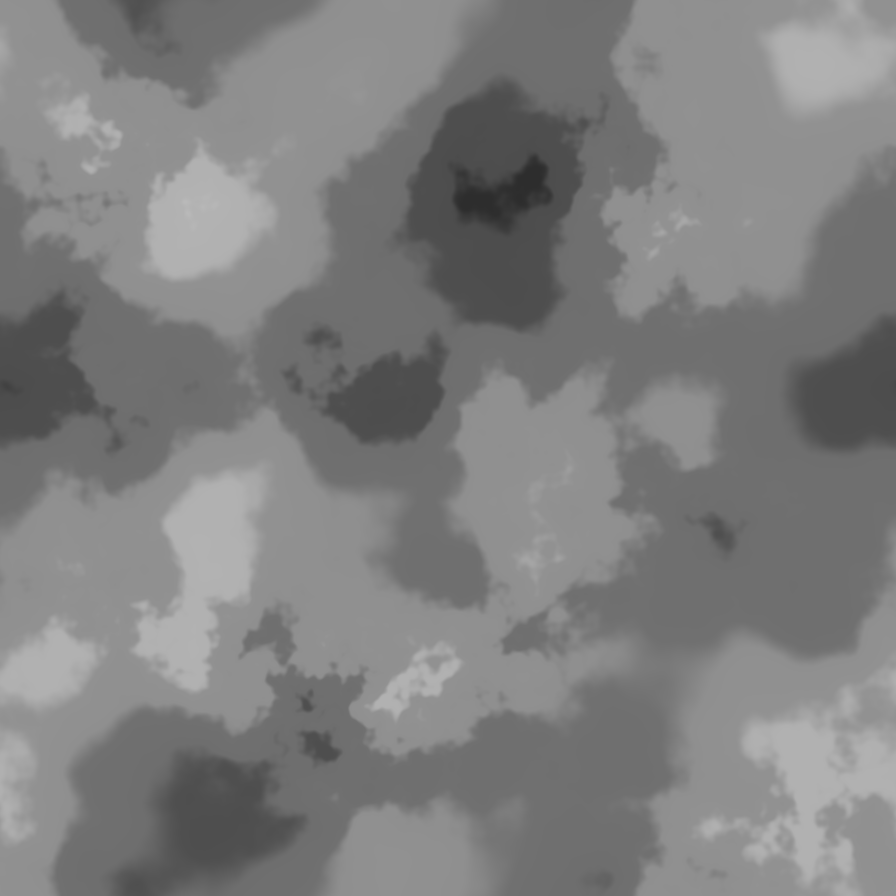
Give the GLSL for this texture map, as a WebGL 1 fragment shader.

```glsl
precision highp float;
// Seamless grey terraced clouds: wrapping gradient noise is summed over octaves
// and its height is squeezed into flat plateaus with soft steps between them.
// A slow second noise varies the roughness, so some outlines are smooth, some frayed.

uniform vec2 u_resolution;

#define BASE_CELLS 3.0      // whole cells of the coarsest octave across the tile
#define OCTAVES 6
#define ROUGHNESS 0.47      // mean amplitude ratio between octaves
#define ROUGHNESS_SWING 0.4 // local variation of that ratio
#define HEIGHT_SCALE 3.0    // noise height to terrace units
#define STEP_SOFTNESS 0.2   // half width of a step, in terrace units
#define PLATEAU_TILT 0.08   // share of the raw slope kept on the plateaus
#define MID_GREY 0.5
#define STEP_GREY 0.13      // brightness difference between two plateaus
#define SEED 7.0

const float TAU = 6.2831853;

float hash(vec2 p, float seed) {
  return fract(sin(dot(p, vec2(127.1, 311.7)) + seed * 74.7) * 43758.5453);
}

// Slope contribution of one lattice corner, wrapped to the period.
float corner(vec2 cell, vec2 offset, vec2 local, float period, float seed) {
  vec2 wrapped = floor(mod(cell + offset + 0.5, period));
  float angle = TAU * hash(wrapped, seed);
  return dot(vec2(cos(angle), sin(angle)), local - offset);
}

// Gradient noise that repeats after a whole number of cells.
float tileNoise(vec2 uv, float period, float seed) {
  vec2 shift = vec2(hash(vec2(1.0, 2.0), seed), hash(vec2(3.0, 5.0), seed));
  vec2 p = uv * period + shift;
  vec2 cell = floor(p);
  vec2 f = p - cell;
  vec2 blend = f * f * f * (f * (f * 6.0 - 15.0) + 10.0);
  float low = mix(corner(cell, vec2(0.0, 0.0), f, period, seed),
                  corner(cell, vec2(1.0, 0.0), f, period, seed), blend.x);
  float high = mix(corner(cell, vec2(0.0, 1.0), f, period, seed),
                   corner(cell, vec2(1.0, 1.0), f, period, seed), blend.x);
  return mix(low, high, blend.y);
}

// Octave sum with locally varying roughness.
float cloudHeight(vec2 uv) {
  float gain = ROUGHNESS + ROUGHNESS_SWING * tileNoise(uv, BASE_CELLS + 1.0, SEED + 20.0);
  float amplitude = 1.0;
  float period = BASE_CELLS;
  float sum = 0.0;
  for (int i = 0; i < OCTAVES; i++) {
    sum += amplitude * tileNoise(uv, period, SEED + float(i));
    amplitude *= gain;
    period *= 2.0;
  }
  return sum;
}

// Flat plateaus halfway between whole numbers, soft steps at whole numbers.
float terrace(float h) {
  float edge = floor(h + 0.5);
  float stepped = edge - 0.5 + smoothstep(-STEP_SOFTNESS, STEP_SOFTNESS, h - edge);
  return mix(stepped, h, PLATEAU_TILT);
}

void main() {
  vec2 uv = gl_FragCoord.xy / u_resolution;
  float height = HEIGHT_SCALE * cloudHeight(uv);
  float grey = MID_GREY + STEP_GREY * terrace(height);
  gl_FragColor = vec4(vec3(grey), 1.0);
}
```
